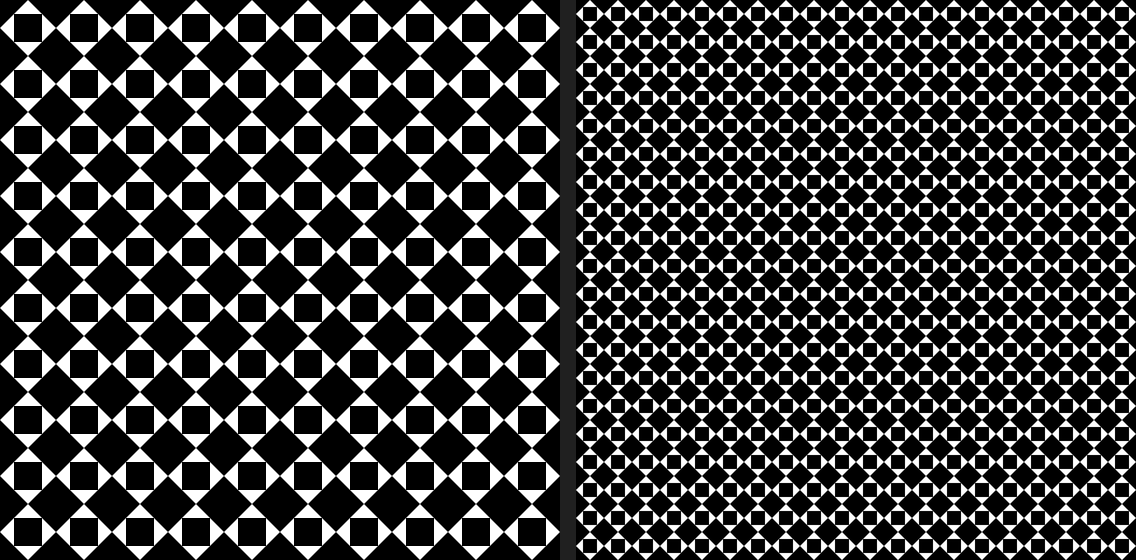
Left, the tile; right, the same tile 2 across and 2 down.
A three.js fragment shader for this pattern:

```glsl
// Ten by ten grid of white diamonds on black, each holding an inscribed black square.
varying vec2 vUv;

const float REPEATS = 10.0;
const float DIAMOND_RADIUS = 0.5;      // centre to tip, in cells
const float SQUARE_HALF_SIDE = 0.25;   // corners touch the diamond's sides
const vec3 BLACK = vec3(0.0);
const vec3 WHITE = vec3(1.0);

// Signed distance to a diamond standing on its tip
float diamondDistance(vec2 p, float radius) {
  return (abs(p.x) + abs(p.y) - radius) * 0.70710678;
}

// Signed distance to an upright square
float squareDistance(vec2 p, float halfSide) {
  vec2 d = abs(p) - halfSide;
  return length(max(d, 0.0)) + min(max(d.x, d.y), 0.0);
}

// Coverage of a shape with an edge one blur width wide
float fillMask(float distanceToEdge, float blur) {
  return clamp(0.5 - distanceToEdge / blur, 0.0, 1.0);
}

void main() {
  // Cell coordinates, centred on each diamond
  vec2 grid = vUv * REPEATS;
  vec2 cell = fract(grid) - 0.5;
  vec2 footprint = fwidth(grid);
  float blur = max(max(footprint.x, footprint.y), 0.00001);

  // White diamond, then the black square on top
  float diamond = fillMask(diamondDistance(cell, DIAMOND_RADIUS), blur);
  float square = fillMask(squareDistance(cell, SQUARE_HALF_SIDE), blur);
  vec3 color = mix(BLACK, WHITE, diamond);
  color = mix(color, BLACK, square);

  gl_FragColor = vec4(color, 1.0);
}
```
